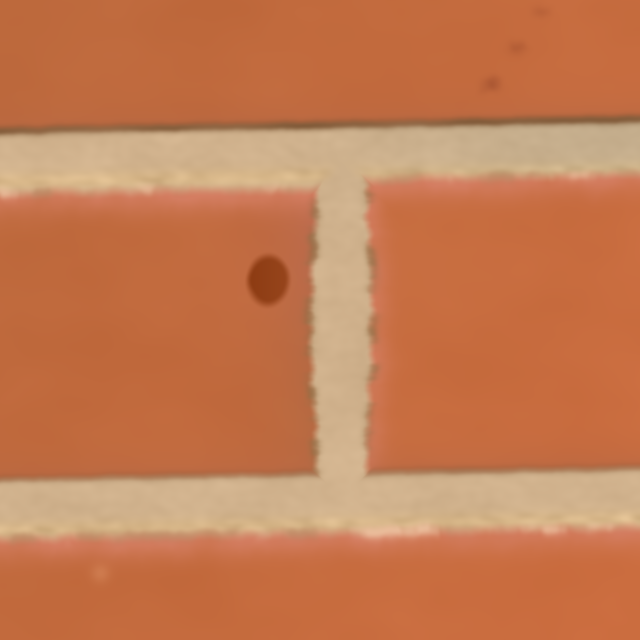
A Shadertoy shader for this texture:

```glsl
// Close view of orange bricks in pale, ragged mortar, with one dark round blemish.

vec2 hashGradient(vec2 cell) {
    vec2 h = vec2(dot(cell, vec2(127.1, 311.7)), dot(cell, vec2(269.5, 183.3)));
    return fract(sin(h) * 43758.5) * 2.0 - 1.0;
}

float gradientNoise(vec2 p) {
    vec2 i = floor(p), f = fract(p);
    vec2 w = f * f * f * (f * (f * 6.0 - 15.0) + 10.0);
    vec2 e = vec2(0.0, 1.0);
    float low = mix(dot(hashGradient(i), f), dot(hashGradient(i + e.yx), f - e.yx), w.x);
    float high = mix(dot(hashGradient(i + e), f - e), dot(hashGradient(i + 1.0), f - 1.0), w.x);
    return mix(low, high, w.y);
}

float fractalNoise(vec2 p) {
    return gradientNoise(p) + 0.5 * gradientNoise(p * 2.1 + 7.0) + 0.25 * gradientNoise(p * 4.3 + 3.0);
}

// Soft bump centred on zero
float band(float x, float width) {
    return exp(-x * x / (width * width));
}

void mainImage(out vec4 fragColor, in vec2 fragCoord) {
    vec2 uv = fragCoord / iResolution.xy;
    float pixel = 1.0 / iResolution.y;

    // Running bond: slightly tilted courses, every other one shifted by half a brick
    float course = (uv.y - 0.018 * (uv.x - 0.5) - 0.2135) / 0.545;
    float row = floor(course);
    float bedY = (fract(course + 0.5) - 0.5) * 0.545;
    float headX = (fract((uv.x - 0.534 + 0.8 * mod(row, 2.0)) / 1.6 + 0.5) - 0.5) * 1.6;

    // Distance to the mortar, negative inside, with crumbled edges
    float belowBed = 1.0 - smoothstep(-0.02, 0.02, bedY);
    float rightOfHead = smoothstep(-0.03, 0.03, headX);
    float middleRow = 1.0 - mod(row, 2.0);
    float bed = abs(bedY) - 0.046 + 0.006 * (rightOfHead * 2.0 - 1.0) * middleRow * belowBed;
    bed += 0.006 * fractalNoise(uv * vec2(20.0, 12.0)) * mix(0.4, 1.0, belowBed);
    float head = abs(headX) - 0.047 + 0.007 * fractalNoise(uv * vec2(12.0, 34.0));
    head += 0.007 * smoothstep(0.1, 0.32, abs(course - 0.52));
    float joint = min(bed, head);

    // Brick face: warmer to the lower right, gently mottled
    float warmth = clamp(0.5 + 0.7 * (uv.x - 0.5) - 0.4 * (uv.y - 0.5), 0.0, 1.0);
    vec3 brick = mix(vec3(0.74, 0.41, 0.235), vec3(0.80, 0.43, 0.25), warmth);
    brick += 0.02 * fractalNoise(uv * vec2(4.0, 6.0));

    // Dull wash on the shaded side of the upright joint, rosier towards the top
    float wash = exp(-max(head, 0.0) / 0.07) * (1.0 - rightOfHead);
    vec3 washColor = mix(vec3(0.70, 0.41, 0.26), vec3(0.73, 0.42, 0.32), smoothstep(0.35, 0.7, uv.y));
    brick = mix(brick, washColor, 0.85 * wash);

    // Pink bloom of dust along the brick edges
    float dust = 0.95 + 0.5 * fractalNoise(uv * 11.0);
    float bedBloom = band(max(bed, 0.0), 0.032) * belowBed;
    float headBloom = 0.8 * band(max(head, 0.0), 0.027) * rightOfHead;
    float bloom = clamp(max(bedBloom, headBloom) * dust, 0.0, 1.0);
    brick = mix(brick, vec3(0.83, 0.49, 0.38), bloom);
    float underside = exp(-max(bed, 0.0) / 0.025) * (1.0 - belowBed);
    brick = mix(brick, vec3(0.72, 0.41, 0.27), 0.8 * underside);

    // Dark blemish with a softly irregular rim
    vec2 blemishOffset = (uv - vec2(0.419, 0.562)) / vec2(0.033, 0.040);
    float blemish = length(blemishOffset) + 0.14 * gradientNoise(uv * 28.0);
    vec3 blemishColor = vec3(0.57, 0.25, 0.09) + 0.02 * blemishOffset.x;
    brick = mix(brick, blemishColor, 1.0 - smoothstep(0.74, 1.16, blemish));

    // Faint pits rising to the right, and a pale fleck
    for (int i = 0; i < 3; i++) {
        vec2 pit = uv - vec2(0.768, 0.868) - float(i) * vec2(0.039, 0.057);
        pit += 0.01 * gradientNoise(uv * 45.0);
        brick -= vec3(0.09, 0.07, 0.04) * band(length(pit * vec2(0.8, 1.0)), 0.011) / (1.0 + 0.5 * float(i));
    }
    brick += vec3(0.05, 0.07, 0.07) * band(length(uv - vec2(0.157, 0.104)), 0.015);

    // Mortar: greyer high up on the right, a yellow bumpy lip at the bottom of each bed
    float grey = smoothstep(0.3, 1.0, uv.x) * smoothstep(0.55, 0.8, uv.y);
    vec3 mortar = mix(vec3(0.82, 0.70, 0.555), vec3(0.77, 0.68, 0.55), grey);
    mortar += 0.03 * fractalNoise(uv * vec2(8.0, 13.0)) + 0.02 * gradientNoise(uv * vec2(45.0, 60.0));
    float lip = band(bedY + 0.034, 0.015) * smoothstep(-0.02, 0.02, head - bed);
    mortar += lip * (vec3(0.025, 0.015, -0.02) + 0.09 * gradientNoise(uv * vec2(30.0, 55.0)));

    // Blend the two, softest where dust gathers on top of a brick
    float onBed = smoothstep(-0.004, 0.004, head - bed);
    float soft = max(mix(0.008, 0.012, belowBed * onBed), pixel);
    vec3 color = mix(mortar, brick, smoothstep(-soft, soft, joint));

    // Shadow under each course, deepest on the upper bed
    float overhang = band(joint, 0.0075) * (1.0 - belowBed) * onBed;
    float depth = mix(0.3, 0.75, step(0.5, uv.y)) * (1.0 + 0.5 * gradientNoise(uv * vec2(9.0, 3.0)));
    color = mix(color, vec3(0.46, 0.32, 0.19), overhang * depth);

    // Broken olive shade beside the upright joint
    float shadeBreaks = smoothstep(-0.25, 0.45, fractalNoise(uv * vec2(9.0, 24.0) + 2.0));
    float sideShade = band(joint - 0.002, 0.009) * (1.0 - onBed) * shadeBreaks;
    color = mix(color, vec3(0.56, 0.43, 0.27), 0.65 * sideShade);

    // Patchy shade and chalky crumbs along the top of each brick
    float topEdge = band(joint, 0.01) * belowBed * onBed;
    float patches = fractalNoise(uv * vec2(13.0, 9.0) + 4.0);
    color = mix(color, vec3(0.68, 0.50, 0.35), 0.4 * topEdge * smoothstep(-0.05, -0.5, patches));
    color = mix(color, vec3(0.95, 0.79, 0.66), 0.7 * topEdge * smoothstep(0.05, 0.5, patches));

    fragColor = vec4(clamp(color, 0.0, 1.0), 1.0);
}
```
